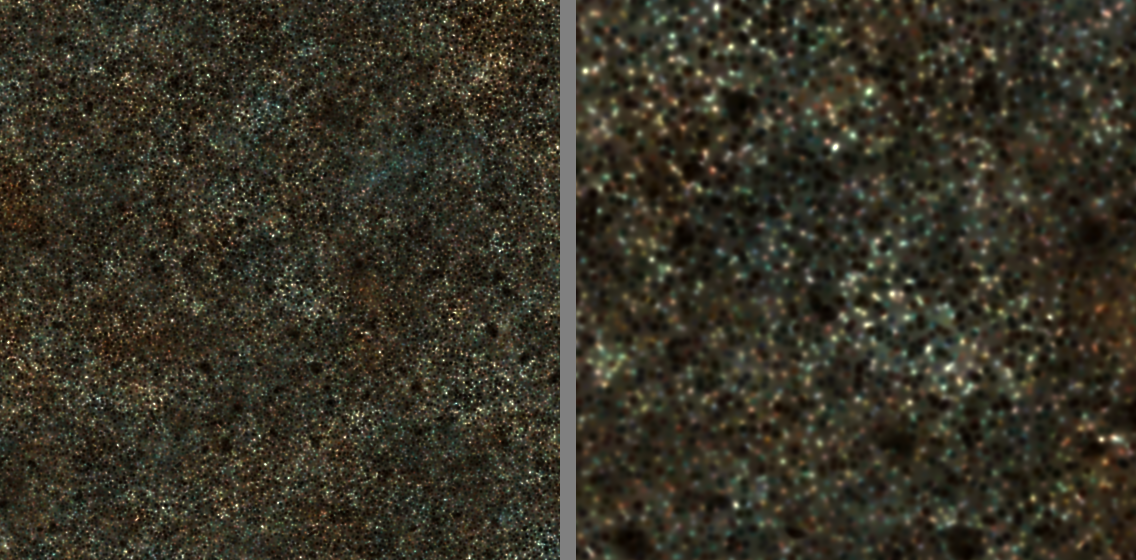
Left: the whole. Right: its middle third, enlarged.
Reproduce this texture procedurally as a WebGL 2 fragment shader.

```glsl
#version 300 es
precision highp float;
// Dark mossy soil: fine olive grains over soft clumps and broad tinted patches,
// with a few small black pits. Each layer is cellular noise, made by summing
// soft random spots around jittered cell points.

uniform vec2 u_resolution;
out vec4 fragColor;

// Cells across the canvas for each layer
const float GRAIN_CELLS = 205.0;
const float CLUMP_CELLS = 78.0;
const float BLOTCH_CELLS = 25.0;
const float PATCH_CELLS = 8.0;
const float PIT_CELLS = 24.0;

// Share of each layer in the tone
const float GRAIN_WEIGHT = 0.84;
const float CLUMP_WEIGHT = 0.32;
const float BLOTCH_WEIGHT = 0.24;
const float PATCH_WEIGHT = 0.20;

// Tone and colour
const float MEDIAN_TONE = 0.203;
const float CONTRAST = 0.39;
const vec3 TONE_SCALE = vec3(1.0, 1.03, 0.85);
const vec3 SHADOW_WARMTH = vec3(0.0, 0.022, 0.035);
const vec3 RUST_TINT = vec3(0.016, -0.004, -0.014);
const vec3 MOSS_TINT = vec3(-0.008, 0.006, -0.004);
const float PATCH_TINT = 0.75;
const float GRAIN_TINT = 0.9;

// Pits
const float PIT_CHANCE = 0.28;
const float PIT_DEPTH = 0.6;
const float PIT_WARP = 0.0022;

const float SPOT_FALLOFF = 4.0;
const float SPOT_GAIN = 2.77; // brings the summed spots to unit deviation

// Three random values from 0 to 1 for a cell
vec3 hash3(vec2 cell, float seed) {
    uvec3 v = uvec3(ivec3(vec3(cell, seed)));
    v = v * 1664525u + 1013904223u;
    v.x += v.y * v.z;
    v.y += v.z * v.x;
    v.z += v.x * v.y;
    v ^= v >> 16u;
    v.x += v.y * v.z;
    v.y += v.z * v.x;
    v.z += v.x * v.y;
    return vec3(v >> 8u) / 16777216.0;
}

// Sum of soft signed spots: three independent channels around zero
vec3 spotNoise(vec2 uv, float cells, float seed) {
    vec2 p = uv * cells;
    vec2 base = floor(p);
    vec3 total = vec3(0.0);
    for (int y = -1; y <= 1; y++) {
        for (int x = -1; x <= 1; x++) {
            vec2 cell = base + vec2(x, y);
            vec2 offset = p - cell - hash3(cell, seed).xy;
            vec3 strength = hash3(cell, seed + 1.0) * 2.0 - 1.0;
            total += strength * exp(-SPOT_FALLOFF * dot(offset, offset));
        }
    }
    return total * SPOT_GAIN;
}

// Coverage of sparse round pits with soft rims
float pitMask(vec2 uv) {
    vec2 p = uv * PIT_CELLS;
    vec2 base = floor(p);
    float mask = 0.0;
    for (int y = -1; y <= 1; y++) {
        for (int x = -1; x <= 1; x++) {
            vec2 cell = base + vec2(x, y);
            vec3 shape = hash3(cell, 31.0);
            float radius = mix(0.16, 0.38, shape.z);
            float present = step(hash3(cell, 32.0).x, PIT_CHANCE);
            float dist = length(p - cell - shape.xy);
            mask = max(mask, present * (1.0 - smoothstep(0.25 * radius, radius, dist)));
        }
    }
    return mask;
}

void main() {
    vec2 uv = gl_FragCoord.xy / min(u_resolution.x, u_resolution.y);

    vec3 grain = spotNoise(uv, GRAIN_CELLS, 1.0);
    vec3 clump = spotNoise(uv, CLUMP_CELLS, 5.0);
    vec3 blotch = spotNoise(uv, BLOTCH_CELLS, 9.0);
    vec3 region = spotNoise(uv, PATCH_CELLS, 13.0);

    // Tone: grains stand out more in some places than in others
    float roughness = clamp(1.0 + 0.14 * blotch.z + 0.12 * region.z, 0.6, 1.5);
    float tone = GRAIN_WEIGHT * roughness * grain.x + CLUMP_WEIGHT * clump.x
               + BLOTCH_WEIGHT * blotch.x + PATCH_WEIGHT * region.x;
    float light = MEDIAN_TONE * exp(CONTRAST * tone);
    light *= 1.0 - PIT_DEPTH * pitMask(uv + PIT_WARP * clump.yz);

    // Colour: olive ramp with rusty, grey and mossy drift
    vec3 color = light * TONE_SCALE - SHADOW_WARMTH;
    float rust = PATCH_TINT * (0.6 * region.y + 0.6 * blotch.y) + GRAIN_TINT * grain.y;
    float moss = 0.5 * clump.y + GRAIN_TINT * grain.z;
    color += (RUST_TINT * rust + MOSS_TINT * moss) * clamp(light / MEDIAN_TONE, 0.3, 1.6);

    fragColor = vec4(clamp(color, 0.0, 1.0), 1.0);
}
```
